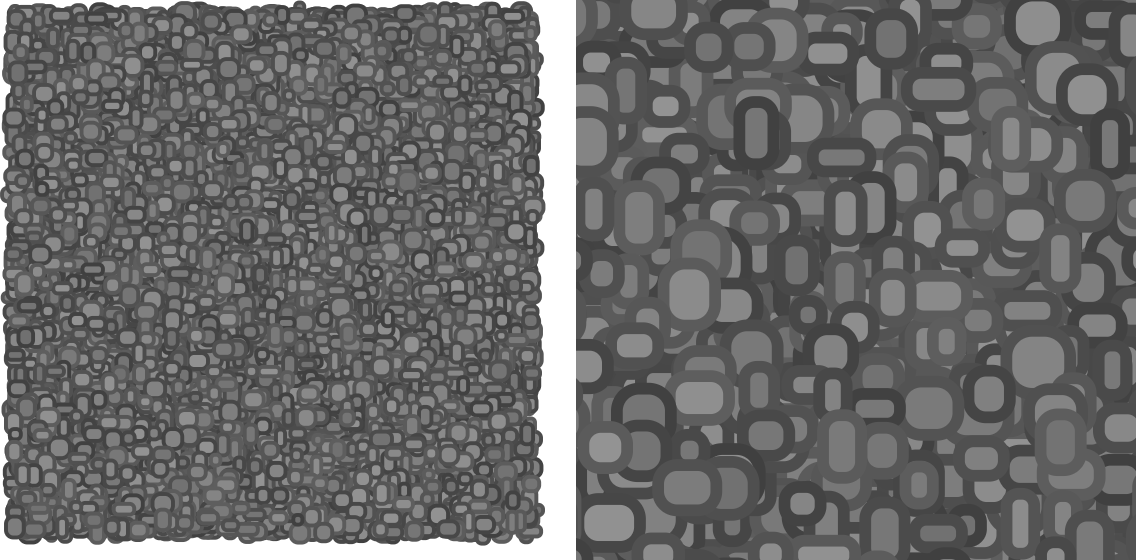
Left: the whole. Right: its middle third, enlarged.
Reproduce this texture procedurally as a Shadertoy shader.

```glsl
// A dense heap of grey pebbles with dark rims on a white ground.
// Jittered grid layers are painted bottom to top, each pebble being a
// rounded box whose distance field gives both the fill and the rim.
#define CELLS 31
#define CELL_SIZE 0.030
#define LAYERS 8
#define HEAP_CORNER vec2(0.0225, 0.0475)
#define HALF_SIZE_MIN 0.0045
#define HALF_SIZE_MAX 0.0155
#define RIM_WIDTH 0.0070
#define ROUNDNESS 0.78
#define RIM_GREY vec2(0.25, 0.37)
#define FILL_GREY vec2(0.44, 0.575)

// Integer hash: three random values in 0..1 per cell and layer
vec3 hash3(ivec3 seed) {
    uvec3 v = uvec3(seed) * 1664525u + 1013904223u;
    v.x += v.y * v.z; v.y += v.z * v.x; v.z += v.x * v.y;
    v ^= v >> 16u;
    v.x += v.y * v.z; v.y += v.z * v.x; v.z += v.x * v.y;
    return vec3(v >> 8u) / 16777216.0;
}

float roundedBox(vec2 p, vec2 halfSize, float radius) {
    vec2 q = abs(p) - halfSize + radius;
    return length(max(q, 0.0)) + min(max(q.x, q.y), 0.0) - radius;
}

float coverage(float dist, float pixel) {
    return clamp(0.5 - dist / pixel, 0.0, 1.0);
}

// Paints one pebble over the grey already there
float paintPebble(float grey, vec2 p, ivec2 cell, int layer, float pixel) {
    vec3 place = hash3(ivec3(cell, layer));
    vec3 look = hash3(ivec3(cell, layer + 64));
    vec2 center = (vec2(cell) + place.xy) * CELL_SIZE;
    vec2 halfSize = mix(vec2(HALF_SIZE_MIN), vec2(HALF_SIZE_MAX),
                        vec2(place.z, look.x));
    float radius = ROUNDNESS * min(halfSize.x, halfSize.y);
    float dist = roundedBox(p - center, halfSize, radius);

    float rim = mix(RIM_GREY.x, RIM_GREY.y, look.y);
    float fill = mix(FILL_GREY.x, FILL_GREY.y, look.z);
    float pebble = mix(rim, fill, coverage(dist, pixel));
    return mix(grey, pebble, coverage(dist - RIM_WIDTH, pixel));
}

void mainImage(out vec4 fragColor, in vec2 fragCoord) {
    float pixel = 1.0 / min(iResolution.x, iResolution.y);
    vec2 p = fragCoord / iResolution.xy - HEAP_CORNER;
    ivec2 home = ivec2(floor(p / CELL_SIZE));
    float grey = 1.0;

    // Layers in order; the scan direction alternates to avoid a bias
    for (int layer = 0; layer < LAYERS; layer++) {
        int turn = 1 - 2 * (layer % 2);
        for (int j = -1; j <= 1; j++)
        for (int i = -1; i <= 1; i++) {
            ivec2 cell = home + ivec2(i, j) * turn;
            bool inHeap = all(greaterThanEqual(cell, ivec2(0)))
                       && all(lessThan(cell, ivec2(CELLS)));
            if (inHeap) grey = paintPebble(grey, p, cell, layer, pixel);
        }
    }
    fragColor = vec4(vec3(grey), 1.0);
}
```
